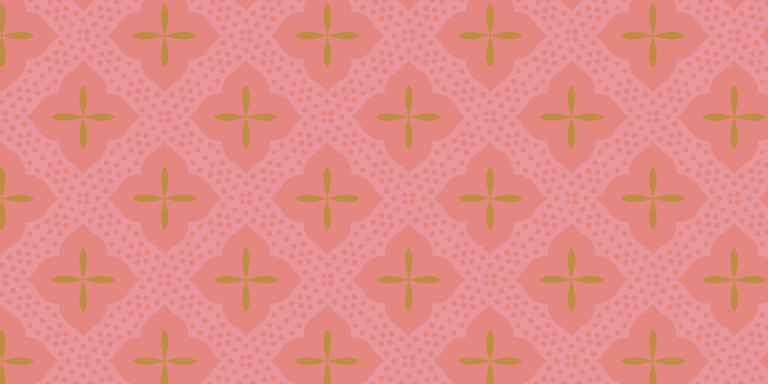
Write a WebGL 1 fragment shader that draws this pattern.

```glsl
precision highp float;
// Staggered four-petal medallions with gold crosses, set in dotted diagonal bands.
uniform vec2 u_resolution;

// Layout, in canvas heights
const float PERIOD = 0.4238;
const vec2 ANCHOR = vec2(1.0643, 0.6953);

// Sizes below are in periods
const float TIP = 0.350;          // centre to petal tip
const float LOBE_Y = 0.154;       // centre to lobe centre
const float LOBE_R = 0.147;
const float TIP_SIN = 0.616;      // sine of half the tip angle
const float LEAF_LENGTH = 0.195;
const float LEAF_WIDTH = 0.085;
const float LEAF_STEM = 0.002;
const float HALF_BAND = 0.353553; // half the length of a diagonal band
const float DOT_STEP = HALF_BAND / 5.5;
const float DOT_R = 0.0166;
const float DOT_VARIATION = 0.08;
const float ROW_MEAN = 0.062;     // outer dot row, from the band's middle
const float ROW_SWING = 0.019;
const float ROW_WAVE = 0.29;

const vec3 PINK = vec3(0.914, 0.584, 0.612);
const vec3 CORAL = vec3(0.898, 0.529, 0.502);
const vec3 GOLD = vec3(0.750, 0.550, 0.265);

// Round lobe running through a concave flank into a point; q is folded to x <= y
float medallion(vec2 q) {
  float h = TIP - LOBE_Y;
  float flankR = (h * h - LOBE_R * LOBE_R) / (2.0 * (LOBE_R - h * TIP_SIN));
  vec2 lobe = vec2(0.0, LOBE_Y);
  vec2 toFlank = vec2(0.0, h) + flankR * vec2(sqrt(1.0 - TIP_SIN * TIP_SIN), TIP_SIN);
  vec2 v = q - lobe;
  bool nearTip = v.y * toFlank.x > v.x * toFlank.y;
  float petal = nearTip ? flankR - length(v - toFlank) : length(v) - LOBE_R;
  return min(petal, length(q) - LOBE_R);
}

// Slender leaf, widest beyond its middle
float leaf(vec2 q) {
  float t = clamp(q.y / LEAF_LENGTH, 0.0, 1.0);
  float halfWidth = LEAF_STEM + LEAF_WIDTH * pow(t, 1.3) * pow(1.0 - t, 0.8);
  return max(q.x - halfWidth, q.y - LEAF_LENGTH);
}

float dotRadius(float index, float row) {
  return DOT_R * (1.0 + DOT_VARIATION * (sin(index * 7.3 + row) + 0.5 * sin(index * 17.1)));
}

// A straight row between two wavy rows; d is in the diagonal frame of one cell
float dots(vec2 d) {
  vec2 a = abs(d);
  bool upright = a.x > a.y;
  float along = min(a.x, a.y);
  float across = HALF_BAND - max(a.x, a.y);
  float side = (upright ? d.y : d.x) < 0.0 ? -1.0 : 1.0;

  float k = floor(along / DOT_STEP + 0.5);
  float middle = length(vec2(along - k * DOT_STEP, across)) - dotRadius(k * side, 0.0);

  k = min(floor(along / DOT_STEP), 4.0) + 0.5;
  float s = k * DOT_STEP;
  float wave = ROW_MEAN + ROW_SWING * cos(6.283185 * s / ROW_WAVE);
  float offset = min(wave, HALF_BAND - s);
  float outer = length(vec2(along - s, across - offset)) - dotRadius(k * side, 2.0);
  return min(middle, outer);
}

float coverage(float d, float pixel) {
  return 1.0 - smoothstep(-0.75 * pixel, 0.75 * pixel, d);
}

void main() {
  vec2 p = (gl_FragCoord.xy / u_resolution.y - ANCHOR) / PERIOD;
  float pixel = 1.0 / (u_resolution.y * PERIOD);

  // Diagonal lattice: one medallion at every integer point
  vec2 cell = fract(vec2(p.x + p.y, p.x - p.y) + 0.5) - 0.5;
  vec2 q = abs(0.5 * vec2(cell.x + cell.y, cell.x - cell.y));
  q = vec2(min(q.x, q.y), max(q.x, q.y));

  float coral = min(medallion(q), dots(cell * 0.707107));
  vec3 color = mix(PINK, CORAL, coverage(coral, pixel));
  color = mix(color, GOLD, coverage(leaf(q), pixel));
  gl_FragColor = vec4(color, 1.0);
}
```
